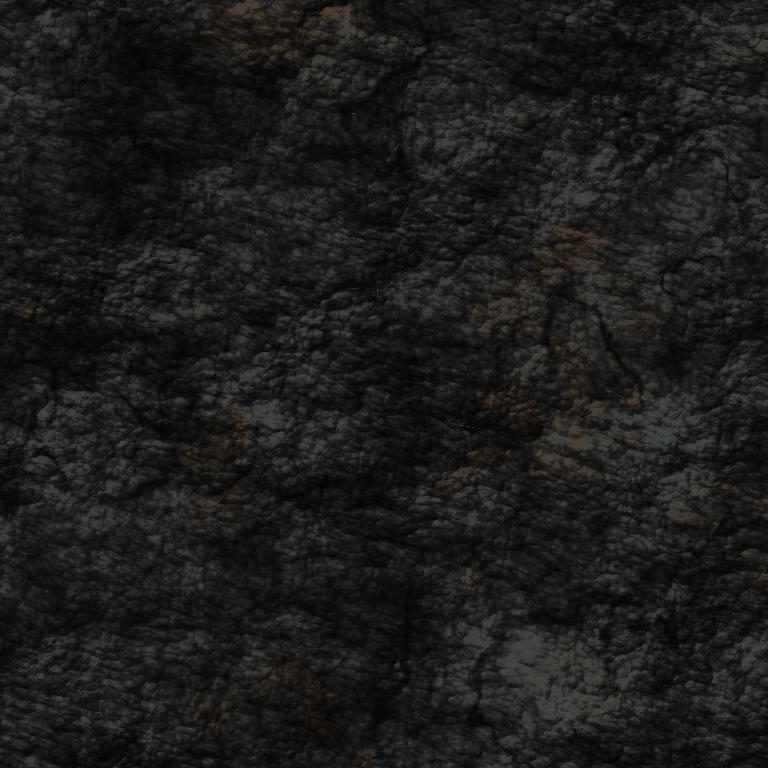
A three.js fragment shader for this texture:

```glsl
// Dark weathered rock face: angular broken plates, pale mineral patches, cracks and rust stains.
varying vec2 vUv;

const vec3 BLACK_FLOOR = vec3(0.008, 0.009, 0.012);
const vec3 COOL_STONE = vec3(0.094, 0.098, 0.097);
const vec3 WARM_STONE = vec3(0.100, 0.096, 0.088);
const vec3 RUST_STONE = vec3(0.115, 0.088, 0.062);
const vec2 LIGHT_DIR = vec2(-0.55, 0.83);
const float STRATA_ANGLE = -0.6;
const vec2 STRATA_STRETCH = vec2(0.8, 1.25);
const float PLATE_SCALE = 4.6;
const float PLATE_GROWTH = 2.1;
const float SIDE_STEEPNESS = 1.6;
const float ROUGHNESS = 0.012;
const float LIGHT_STEP = 0.0011;
const float RELIEF_CONTRAST = 0.18;
const float CAVITY_CONTRAST = 0.36;
const float CAVITY_MEAN = -2.3;
const float PATCH_SCALE = 2.7;
const float GRAIN_SCALE = 170.0;
const float EXPOSURE_BIAS = -0.12;
const float HIGHLIGHT_KNEE = 0.7;

vec2 hash2(vec2 p) {
  vec3 q = fract(p.xyx * vec3(0.1031, 0.1030, 0.0973));
  q += dot(q, q.yzx + 33.33);
  return fract((q.xx + q.yz) * q.zy);
}
mat2 turn(float a) {
  float c = cos(a), s = sin(a);
  return mat2(c, -s, s, c);
}

// Gradient noise, roughly -0.7 to 0.7
float corner(vec2 cell, vec2 offset) {
  float a = 6.2832 * hash2(cell).x;
  return dot(vec2(cos(a), sin(a)), offset);
}
float noise(vec2 p) {
  vec2 i = floor(p), f = fract(p);
  vec2 u = f * f * f * (f * (f * 6.0 - 15.0) + 10.0);
  vec2 e = vec2(1.0, 0.0);
  return mix(mix(corner(i, f), corner(i + e, f - e), u.x),
             mix(corner(i + e.yx, f - e.yx), corner(i + 1.0, f - 1.0), u.x), u.y);
}
float fbm(vec2 p) {
  float sum = 0.0, amp = 1.0;
  for (int i = 0; i < 5; i++) {
    sum += amp * noise(p);
    p = turn(0.7) * p * 2.03 + 17.3;
    amp *= 0.5;
  }
  return sum;
}

// Upper envelope of tilted, flat-topped blocks
float plates(vec2 p) {
  vec2 cell = floor(p);
  float top = -9.0;
  for (int y = -1; y <= 1; y++) {
    for (int x = -1; x <= 1; x++) {
      vec2 id = cell + vec2(float(x), float(y));
      vec2 place = hash2(id), form = hash2(id + 71.7);
      vec2 d = p - id - 0.15 - 0.7 * place;
      vec2 q = abs(turn(1.6 * form.x - 0.8) * d);
      float side = max(q.x + 0.5 * q.y, 1.1 * q.y);
      top = max(top, 0.4 * form.y + dot(place - 0.5, d) - SIDE_STEEPNESS * max(side, 0.22));
    }
  }
  return top;
}

// x: height, y: how far the point stands out of its cavities
vec2 relief(vec2 p) {
  vec2 q = turn(STRATA_ANGLE) * p * STRATA_STRETCH;
  q += 0.016 * vec2(fbm(p * 6.0), fbm(p * 6.0 + 41.0));
  vec2 sum = vec2(ROUGHNESS * fbm(q * 22.0 + 5.0), 0.0);
  float freq = PLATE_SCALE, weight = 0.75;
  for (int i = 0; i < 5; i++) {
    float h = plates(q * freq);
    sum += vec2(weight * h / freq, h);
    q = turn(0.25) * q + 3.7;
    freq *= PLATE_GROWTH;
    weight *= 1.15;
  }
  return sum;
}

// Thin broken lines along the zero level of warped noise
float cracks(vec2 p) {
  float level = abs(noise(p * 3.2 + 0.45 * fbm(p * 5.0 + 8.0)));
  float presence = smoothstep(-0.05, 0.25, noise(p * 4.0 + 63.0));
  return presence * (1.0 - smoothstep(0.004, 0.04, level));
}

void main() {
  vec2 p = vUv + 2.0;
  // Directional light on the relief
  vec2 here = relief(p);
  float lit = clamp((here.x - relief(p + LIGHT_STEP * LIGHT_DIR).x) / LIGHT_STEP, -6.0, 6.0);
  // Broad weathering and fine grain
  float broad = fbm(p * PATCH_SCALE + 9.0);
  float pale = smoothstep(0.1, 0.5, fbm(p * 4.0 + 27.0) + 0.25 * noise(p * 45.0));
  float crispness = mix(0.75, 1.1, smoothstep(-0.3, 0.3, noise(p * 3.0 + 50.0)));
  float grain = noise(p * GRAIN_SCALE) + 0.6 * noise(p * GRAIN_SCALE * 0.47 + 12.0);
  // Exposure in natural log units, with softened highlights
  float exposure = EXPOSURE_BIAS + RELIEF_CONTRAST * crispness * lit
    + CAVITY_CONTRAST * (here.y - CAVITY_MEAN)
    + 0.8 * broad + 0.45 * pale + 0.4 * grain - 0.9 * cracks(p);
  float excess = max(exposure - HIGHLIGHT_KNEE, 0.0);
  exposure = min(exposure, HIGHLIGHT_KNEE) + excess / (1.0 + 2.5 * excess);
  // Mineral tint
  float warmth = smoothstep(-0.35, 0.4, fbm(p * 5.0 + 80.0));
  float rust = smoothstep(0.15, 0.65, fbm(p * 3.1 + 33.0) + 0.2 * noise(p * 30.0));
  vec3 stone = mix(mix(COOL_STONE, WARM_STONE, warmth), RUST_STONE, rust);
  gl_FragColor = vec4(BLACK_FLOOR + stone * exp(exposure), 1.0);
}
```
